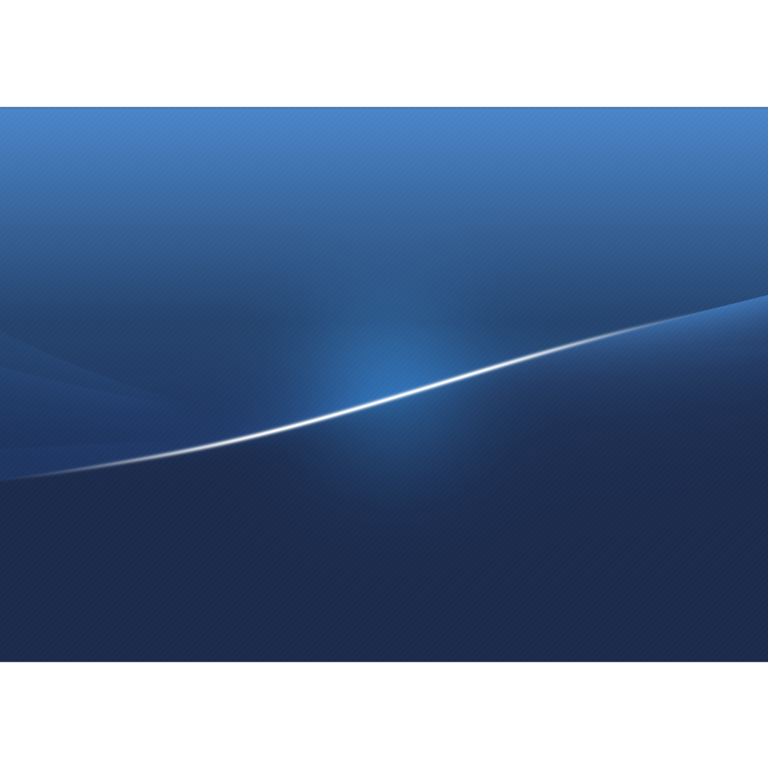
A three.js fragment shader for this background:

```glsl
// Blue gradient band with a glowing rising streak, soft veils and fine diagonal stripes on white.
#define BAND_BOTTOM 0.138
#define BAND_TOP 0.8607
#define EDGE_SOFT 0.0012
#define STREAK_WIDTH 0.0032
#define GLOW_CENTER vec2(0.508, 0.497)
#define GLOW_RADIUS 0.115
#define STRIPE_COUNT 128.0
#define STRIPE_STRENGTH 0.006
#define SKY_BLUE vec3(0.290, 0.520, 0.780)
#define DUSK_BLUE vec3(0.145, 0.262, 0.425)
#define NAVY vec3(0.110, 0.170, 0.300)

varying vec2 vUv;

// Height of the streak: a rising line with a shallow sag on the left.
float streakHeight(float x) {
  float sag = mix(0.107, 0.008, smoothstep(0.2, 0.87, x));
  return 0.3737 + 0.2423 * x - sag * x * (1.0 - x);
}

// A veil lit along its upper edge, running from the left side to a meeting point.
float veil(vec2 p, float startY, float endY) {
  float reach = clamp(1.0 - p.x / 0.29, 0.0, 1.0);
  float depth = mix(endY, startY, pow(reach, 1.45)) - p.y;
  float lit = smoothstep(-EDGE_SOFT, EDGE_SOFT, depth);
  return lit * exp(-max(depth, 0.0) / 0.035) * smoothstep(0.0, 0.6, reach);
}

// Gradient above the streak, darkening toward it.
vec3 upperSky(float y) {
  vec3 low = mix(vec3(0.122, 0.205, 0.375), DUSK_BLUE, smoothstep(0.40, 0.58, y));
  return mix(low, SKY_BLUE, clamp((y - 0.58) / 0.27, 0.0, 1.0));
}

// Shaded field below the streak, with a sheen hanging from its right half.
vec3 lowerField(vec2 p, float depth) {
  float sheen = exp(-depth / 0.055) * smoothstep(0.45, 1.0, p.x);
  float foldDepth = 0.549 - 0.25 * (1.0 - p.x) * (1.0 - p.x) - p.y;
  float fold = smoothstep(-EDGE_SOFT, EDGE_SOFT, foldDepth);
  fold *= exp(-max(foldDepth, 0.0) / 0.04) * smoothstep(0.85, 1.0, p.x);
  return NAVY + vec3(0.14, 0.29, 0.41) * sheen + vec3(0.004, 0.012, 0.022) * fold;
}

void main() {
  vec2 p = vUv;
  float offset = p.y - streakHeight(p.x);
  float above = smoothstep(-EDGE_SOFT, EDGE_SOFT, offset);

  // Upper sky with three veils
  vec3 sky = upperSky(p.y);
  float veils = veil(p, 0.569, 0.470) + veil(p, 0.523, 0.468);
  veils += 0.7 * veil(p, 0.415, 0.427);
  sky += vec3(0.006, 0.020, 0.034) * veils;

  vec3 color = mix(lowerField(p, max(-offset, 0.0)), sky, above);

  // Round glow in the middle and a halo along the streak
  vec2 fromGlow = (p - GLOW_CENTER) / GLOW_RADIUS;
  color += vec3(0.045, 0.155, 0.225) * exp(-dot(fromGlow, fromGlow));
  float middle = exp(-pow((p.x - 0.5) / 0.24, 2.0));
  float haloSize = mix(0.012, 0.028, above);
  color += vec3(0.020, 0.075, 0.115) * middle * exp(-abs(offset) / haloSize);

  // Fine diagonal stripes
  color += STRIPE_STRENGTH * sin(6.28318 * STRIPE_COUNT * (p.x - p.y));

  // Bright streak, fading and thinning at both ends
  float strength = smoothstep(-0.02, 0.38, p.x) * (1.0 - smoothstep(0.60, 0.95, p.x));
  float width = STREAK_WIDTH * mix(0.75, 1.0, strength);
  float core = exp(-pow(offset / width, 2.0));
  color = mix(color, vec3(1.0), core * strength);

  // Dark rim, then white outside the band
  float inside = min(p.y - BAND_BOTTOM, BAND_TOP - p.y);
  color *= mix(0.78, 1.0, smoothstep(0.0, 0.003, inside));
  color = mix(vec3(1.0), color, smoothstep(-EDGE_SOFT, EDGE_SOFT, inside));

  gl_FragColor = vec4(clamp(color, 0.0, 1.0), 1.0);
}
```
